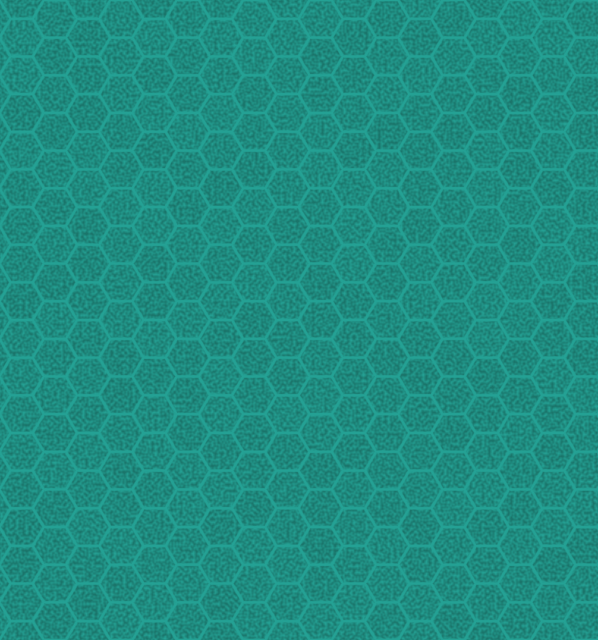
Reproduce this pattern procedurally as a Shadertoy shader.

```glsl
#define PAIRS 9.0          // column pairs across
#define ROWS 17.0          // hexagons down
#define PHASE vec2(0.326, 0.0)
#define LINE_HALF 0.036    // half line width, in hexagon heights
#define GRAIN vec2(190.0, 204.0)
#define GRAIN_GAIN 0.95
#define FILL_LEVEL 0.47
#define CELL_TINT 0.10
#define LINE_COLOR vec3(0.140, 0.632, 0.582)
#define LIGHT_COLOR vec3(0.140, 0.625, 0.574)
#define DARK_COLOR vec3(0.104, 0.460, 0.420)

const float SQRT3 = 1.7320508;

float hash(vec2 cell) {
    uvec2 q = uvec2(cell) * uvec2(1597u, 3571u);
    uint h = (q.x ^ (q.y + 7919u)) * 747796u + 28913u;
    h = (h ^ (h >> 15)) * 277803u;
    h = (h ^ (h >> 13)) * 668265u;
    h ^= h >> 16;
    return float(h & 65535u) / 65536.0;
}

// Dot product of a random unit gradient with the offset from its lattice point
float corner(vec2 cell, vec2 offset, vec2 period) {
    float angle = 6.2831853 * hash(mod(cell, period));
    return dot(vec2(cos(angle), sin(angle)), offset);
}

// Gradient noise that wraps after a whole number of lattice cells
float gradientNoise(vec2 p, vec2 period) {
    vec2 i = floor(p), f = p - i;
    vec2 u = f * f * f * (f * (f * 6.0 - 15.0) + 10.0);
    vec2 e = vec2(1.0, 0.0);
    float low = mix(corner(i, f, period), corner(i + e, f - e, period), u.x);
    float high = mix(corner(i + e.yx, f - e.yx, period),
                     corner(i + e.xx, f - e.xx, period), u.x);
    return mix(low, high, u.y);
}

// Returns distance to the hexagon border and the doubled cell index
vec3 hexGrid(vec2 p) {
    vec2 pitch = vec2(SQRT3, 1.0);
    vec2 centerA = floor(p + 0.5);
    vec2 centerB = floor(p) + 0.5;
    vec2 a = (p - centerA) * pitch;
    vec2 b = (p - centerB) * pitch;
    bool nearA = dot(a, a) < dot(b, b);
    vec2 d = abs(nearA ? a : b);
    float border = 0.5 - max(d.y, d.x * SQRT3 * 0.5 + d.y * 0.5);
    return vec3(border, 2.0 * (nearA ? centerA : centerB));
}

void mainImage(out vec4 fragColor, in vec2 fragCoord) {
    vec2 uv = fragCoord / iResolution.xy;
    vec2 repeats = vec2(PAIRS, ROWS);
    vec3 hex = hexGrid(uv * repeats - PHASE);

    // Mottled fill with a slight tint per hexagon
    float grain = gradientNoise(uv * GRAIN, GRAIN);
    float tint = (hash(mod(hex.yz, 2.0 * repeats)) - 0.5) * CELL_TINT;
    float level = clamp(FILL_LEVEL + grain * GRAIN_GAIN + tint, 0.0, 1.0);
    vec3 color = mix(DARK_COLOR, LIGHT_COLOR, level);

    // Honeycomb lines
    float pixel = ROWS / iResolution.y;
    float line = 1.0 - smoothstep(LINE_HALF - pixel, LINE_HALF + pixel, hex.x);
    fragColor = vec4(mix(color, LINE_COLOR, line), 1.0);
}
```
